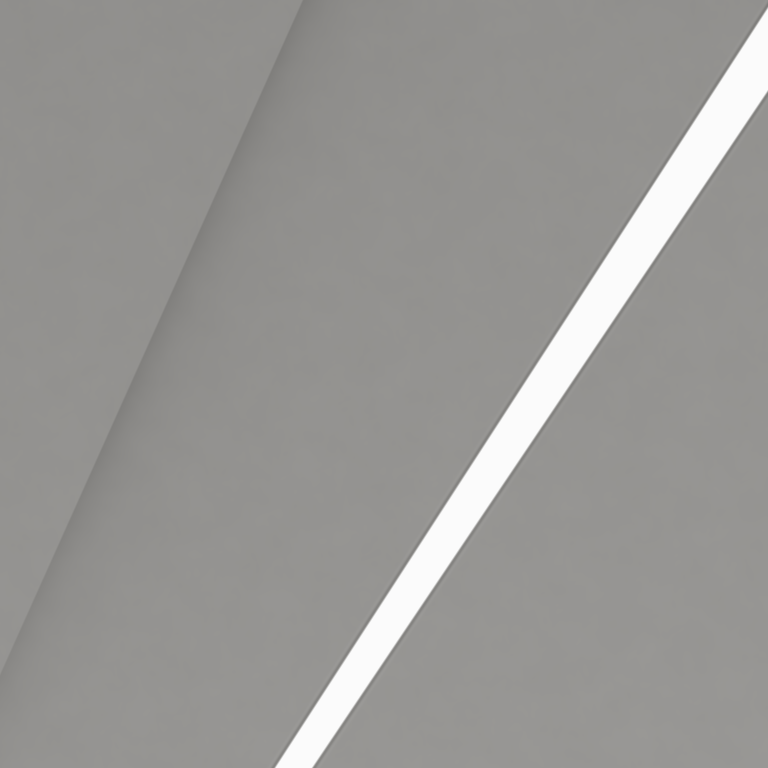
Reproduce this background procedurally as a WebGL 1 fragment shader.

```glsl
precision highp float;
// Grey ceiling with an overlapping panel, its soft shadow and a slanted white light strip.

uniform vec2 u_resolution;

// Signed distance to the line through a and b, positive on the right going from a to b.
float rightOf(vec2 p, vec2 a, vec2 b) {
  vec2 along = normalize(b - a);
  return dot(p - a, vec2(along.y, -along.x));
}

// Faint plaster mottling from layered, rotated sines.
float mottling(vec2 p) {
  float sum = 0.0;
  float weight = 0.5;
  p *= 38.0;
  for (int i = 0; i < 4; i++) {
    sum += weight * sin(p.x + 1.7 * sin(p.y * 0.8)) * sin(p.y + 1.3 * sin(p.x * 0.7));
    p = mat2(1.4, 1.1, -1.1, 1.4) * p + 2.3;
    weight *= 0.7;
  }
  return sum;
}

void main() {
  vec2 uv = gl_FragCoord.xy / u_resolution;
  float soft = 0.75 / min(u_resolution.x, u_resolution.y) + 0.0006;

  // Wall, slightly lighter toward the bottom right
  float shade = 0.588 - 0.024 * uv.y + 0.008 * (uv.x - 0.5);
  vec3 wall = shade + vec3(0.004, 0.0, -0.009);

  // Shadow cast to the right of the panel edge
  float fromPanel = rightOf(uv, vec2(0.0, 0.121), vec2(0.3945, 1.0));
  float falloff = max(fromPanel, 0.0);
  float shadow = 0.045 * exp(-falloff / 0.022) + 0.028 * exp(-falloff / 0.085);
  shadow *= 0.75 + 0.25 * smoothstep(0.1, 0.4, uv.y);
  vec3 color = wall - shadow * smoothstep(-soft, soft, fromPanel);

  // Light strip, widening toward the top right
  float fromLeft = rightOf(uv, vec2(0.358, 0.0), vec2(1.0, 0.99));
  float fromRight = -rightOf(uv, vec2(0.4065, 0.0), vec2(1.0, 0.882));
  float inside = min(fromLeft, fromRight);

  // Thin dark seam and faint pale rim beside the strip
  color -= 0.07 * exp(-pow((inside + 0.0025) / 0.0018, 2.0));
  color += 0.014 * exp(-pow((inside + 0.0065) / 0.002, 2.0));
  color += 0.005 * mottling(uv);
  color = mix(color, vec3(0.985), smoothstep(-soft, soft, inside));

  gl_FragColor = vec4(color, 1.0);
}
```
